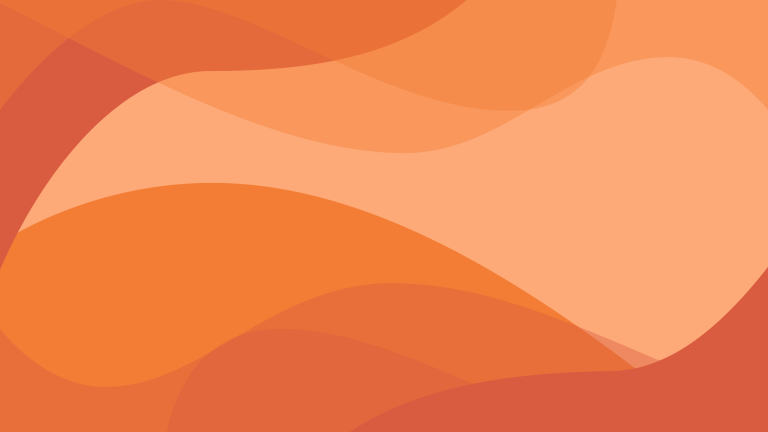
Write a WebGL 2 fragment shader that draws this background.

```glsl
#version 300 es
precision highp float;
// Flat background of overlapping translucent waves in peach, orange and red.

uniform vec2 u_resolution;
out vec4 outColor;

const vec2 CANVAS = vec2(16.0, 9.0);   // layout units across the canvas
const vec3 PEACH  = vec3(0.992, 0.667, 0.471);
const vec3 ORANGE = vec3(0.953, 0.490, 0.208);
const vec3 RED    = vec3(0.851, 0.361, 0.251);
const float TINT  = 0.42;              // opacity of the translucent layers
const float EDGE  = 0.7;               // half width of the smooth edge, in pixels
const float MIN_RUN = 0.05;            // keeps steep edges from vanishing
const int SOLVE_STEPS = 14;

vec2 bezier(float t, vec2 a, vec2 b, vec2 c, vec2 d) {
    float s = 1.0 - t;
    return s * s * s * a + 3.0 * s * s * t * b + 3.0 * s * t * t * c + t * t * t * d;
}

vec2 bezierSlope(float t, vec2 a, vec2 b, vec2 c, vec2 d) {
    float s = 1.0 - t;
    return s * s * (b - a) + 2.0 * s * t * (c - b) + t * t * (d - c);
}

// Approximate signed distance to a curve that runs left to right; positive above.
float height(vec2 p, vec2 a, vec2 b, vec2 c, vec2 d) {
    float lo = 0.0, hi = 1.0;
    for (int i = 0; i < SOLVE_STEPS; i++) {
        float mid = 0.5 * (lo + hi);
        if (bezier(mid, a, b, c, d).x < p.x) lo = mid;
        else hi = mid;
    }
    float t = 0.5 * (lo + hi);
    float run = normalize(bezierSlope(t, a, b, c, d)).x;
    return (p.y - bezier(t, a, b, c, d).y) * max(run, MIN_RUN);
}

// Two curves joined at d
float wave(vec2 p, vec2 a, vec2 b, vec2 c, vec2 d, vec2 e, vec2 f, vec2 g) {
    return p.x < d.x ? height(p, a, b, c, d) : height(p, d, e, f, g);
}

// Three curves joined at d and g
float wave(vec2 p, vec2 a, vec2 b, vec2 c, vec2 d, vec2 e, vec2 f, vec2 g,
           vec2 h, vec2 i, vec2 j) {
    return p.x < g.x ? wave(p, a, b, c, d, e, f, g) : height(p, g, h, i, j);
}

float cover(float dist) {
    float edge = EDGE * CANVAS.y / u_resolution.y;
    return smoothstep(-edge, edge, dist);
}

void main() {
    vec2 p = gl_FragCoord.xy / u_resolution * CANVAS;

    float hill = wave(p, vec2(0.0, 3.94), vec2(1.35, 4.77), vec2(2.92, 5.19),
        vec2(4.42, 5.19), vec2(7.5, 5.19), vec2(10.52, 3.38), vec2(13.23, 1.33));

    float lowSwell = wave(p, vec2(0.0, 2.15), vec2(0.63, 1.38), vec2(1.42, 0.94),
        vec2(2.19, 0.94), vec2(4.23, 0.94), vec2(5.63, 3.1),
        vec2(8.17, 3.1), vec2(10.0, 3.1), vec2(11.77, 2.33), vec2(13.71, 1.5));

    float lowMound = wave(p, vec2(3.33, -1.42), vec2(3.33, 1.08), vec2(4.38, 2.15),
        vec2(5.83, 2.15), vec2(7.08, 2.15), vec2(8.33, 1.67), vec2(10.0, 0.94));

    float cornerLow = wave(p, vec2(6.77, -0.38), vec2(8.33, 0.92), vec2(10.42, 1.23),
        vec2(12.71, 1.27), vec2(14.0, 1.27), vec2(15.1, 2.29), vec2(16.0, 3.44));

    float cornerHigh = wave(p, vec2(0.0, 3.38), vec2(0.94, 5.56), vec2(2.6, 7.52),
        vec2(4.38, 7.52), vec2(6.77, 7.52), vec2(8.75, 7.9), vec2(10.21, 9.46));

    float highSwell = wave(p, vec2(0.0, 8.94), vec2(2.71, 7.58), vec2(5.73, 5.81),
        vec2(8.44, 5.81), vec2(10.52, 5.81), vec2(11.88, 7.81),
        vec2(13.92, 7.81), vec2(14.69, 7.81), vec2(15.38, 7.44), vec2(16.0, 6.71));

    float highDip = wave(p, vec2(0.0, 6.71), vec2(0.94, 7.96), vec2(2.19, 9.0),
        vec2(3.33, 9.0), vec2(5.31, 9.0), vec2(7.98, 6.69),
        vec2(10.62, 6.69), vec2(12.46, 6.69), vec2(12.92, 8.17), vec2(12.92, 10.25));

    // Lower layers: solid hill under two red tints
    vec3 color = mix(PEACH, ORANGE, cover(-hill));
    color = mix(color, RED, TINT * cover(-lowSwell));
    color = mix(color, RED, TINT * cover(-lowMound));

    // Solid red corners
    color = mix(color, RED, cover(-cornerLow));
    color = mix(color, RED, cover(cornerHigh));

    // Upper layers: two orange tints
    color = mix(color, ORANGE, TINT * cover(highSwell));
    color = mix(color, ORANGE, TINT * cover(highDip));

    outColor = vec4(color, 1.0);
}
```
